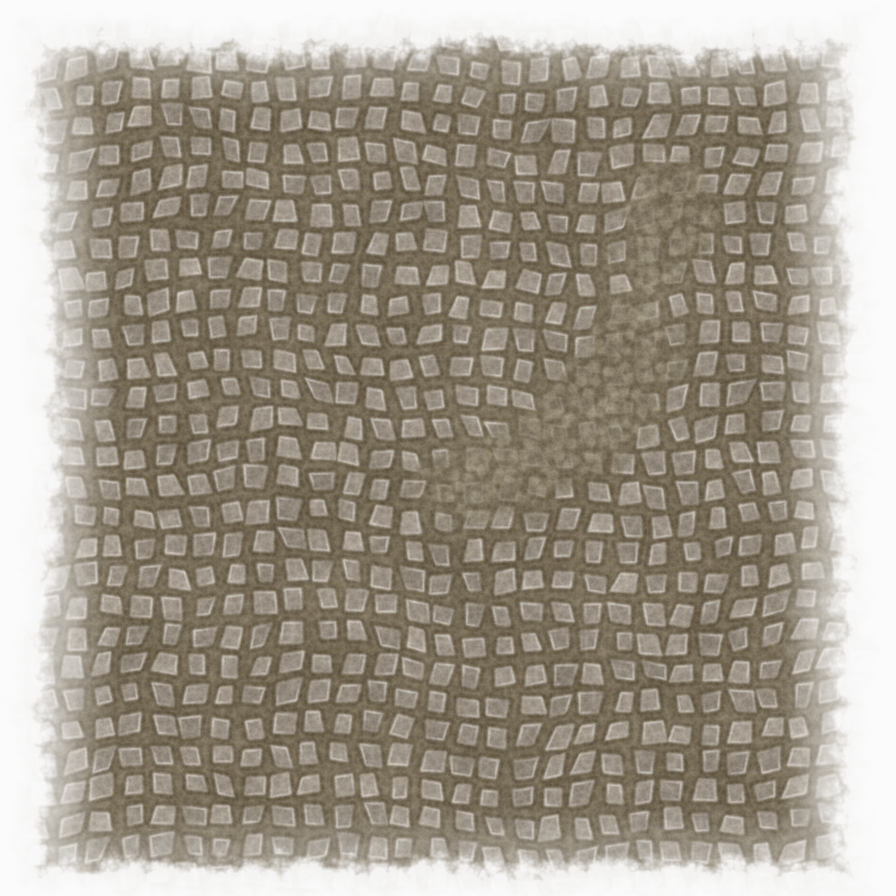
Give the GLSL for this texture, as a three.js fragment shader.

```glsl
// A worn patch of small square paving stones set in brown sand, fading into white paper.
// Each grid cell holds a jittered, skewed, rounded box with a pale rim and a dark joint;
// layered cellular noise adds grain, rubble in a worn track, and the ragged border.
varying vec2 vUv;

const float STONES_ACROSS = 29.6;
const float TAU = 6.2832;
const vec3 PAPER = vec3(0.985);
const vec3 SAND = vec3(0.49, 0.445, 0.365);
const vec3 JOINT_SHADOW = vec3(0.40, 0.36, 0.285);
const vec3 STONE = vec3(0.61, 0.575, 0.525);
const vec3 RIM = vec3(0.80, 0.775, 0.735);
const vec3 RUBBLE = vec3(0.68, 0.65, 0.56);

vec2 hash2(vec2 p) {
  vec2 k = vec2(dot(p, vec2(127.1, 311.7)), dot(p, vec2(269.5, 183.3)));
  return fract(sin(k) * 43758.55);
}

// Cellular noise: distance to the nearest scattered point
float cells(vec2 p) {
  vec2 id = floor(p);
  float nearest = 2.0;
  for (int y = -1; y <= 1; y++) {
    for (int x = -1; x <= 1; x++) {
      vec2 cell = id + vec2(float(x), float(y));
      nearest = min(nearest, length(cell + hash2(cell) - p));
    }
  }
  return nearest;
}

// Three octaves of cellular noise, centred near zero
float layeredCells(vec2 p) {
  float sum = 0.0;
  float weight = 0.5;
  for (int i = 0; i < 3; i++) {
    sum += weight * (cells(p) - 0.47);
    p = p * 2.13 + 7.7;
    weight *= 0.6;
  }
  return sum;
}

float roundedBox(vec2 p, vec2 halfSize, float radius) {
  vec2 a = abs(p) - halfSize + radius;
  return length(max(a, 0.0)) + min(max(a.x, a.y), 0.0) - radius;
}

float segmentDistance(vec2 p, vec2 a, vec2 b) {
  vec2 ab = b - a;
  return length(p - a - ab * clamp(dot(p - a, ab) / dot(ab, ab), 0.0, 1.0));
}

// Nearest stone: x = signed distance, y = rim light, z = random tone
vec3 nearestStone(vec2 p) {
  vec2 id = floor(p);
  vec3 best = vec3(9.0, 0.0, 0.0);
  for (int y = -1; y <= 1; y++) {
    for (int x = -1; x <= 1; x++) {
      vec2 cell = id + vec2(float(x), float(y));
      vec2 shift = hash2(cell) - 0.5;
      vec2 size = hash2(cell + 31.0);
      vec2 skew = hash2(cell + 67.0) - 0.5;
      vec2 tone = hash2(cell + 93.0);
      vec2 q = p - cell - 0.5 - shift * vec2(0.24, 0.18);
      q += vec2(skew.x, skew.y * 0.7) * 0.5 * q.yx;
      q.x *= 1.0 + (tone.y - 0.5) * 1.1 * q.y;
      float d = roundedBox(q, mix(vec2(0.26, 0.28), vec2(0.39, 0.40), size), 0.09);
      vec2 lit = vec2(cos(tone.x * TAU), sin(tone.x * TAU));
      float light = 0.55 + 0.45 * dot(q / (length(q) + 0.01), lit);
      if (d < best.x) best = vec3(d, light, tone.y);
    }
  }
  return best;
}

// Slow layered sines bend the rows and columns
vec2 bendRows(vec2 uv) {
  vec2 bend = sin(uv.yx * vec2(11.0, 9.0) + vec2(0.6, 2.1));
  bend += 0.6 * sin(uv.yx * vec2(27.0, 23.0) + uv * 8.0);
  return uv * STONES_ACROSS + 0.2 * bend;
}

// Inward distance to the border of the patch, made ragged by noise
float borderDistance(vec2 uv, float ragged) {
  vec2 low = uv - vec2(0.052, 0.030);
  vec2 high = vec2(0.942, 0.948) - uv;
  low.x += 0.008 * sin(uv.y * 9.0);
  high.y += 0.006 * sin(uv.x * 13.0 + 1.0);
  return min(min(low.x, low.y), min(high.x, high.y)) + ragged;
}

vec3 paving(vec2 uv, float cloud) {
  vec3 stone = nearestStone(bendRows(uv));
  float grain = layeredCells(uv * 110.0);

  // Worn track where the stones break into rubble
  float track = min(segmentDistance(uv, vec2(0.53, 0.47), vec2(0.70, 0.56)),
                    segmentDistance(uv, vec2(0.70, 0.56), vec2(0.74, 0.78)));
  float wear = 0.75 * smoothstep(0.065, 0.015, track + cloud * 0.14);

  float body = smoothstep(0.05, -0.06, stone.x) * (1.0 - wear);
  float rim = smoothstep(0.075, 0.0, abs(stone.x + 0.065)) * stone.y * (1.0 - wear);
  float shadow = smoothstep(0.11, 0.0, abs(stone.x - 0.075)) * (1.0 - wear);

  vec3 color = mix(SAND, JOINT_SHADOW, 0.6 * shadow);
  color = mix(color, STONE + (stone.z - 0.5) * 0.09, body);
  color = mix(color, RIM, 0.75 * rim);
  float pebble = smoothstep(0.55, 0.15, cells(uv * 62.0));
  color = mix(color, RUBBLE, 0.65 * wear * pebble);
  return color + grain * 0.20 + cloud * 0.10;
}

void main() {
  float cloud = layeredCells(vUv * 9.0);
  float ragged = 0.035 * layeredCells(vUv * 38.0) + 0.025 * cloud;
  float border = borderDistance(vUv, ragged);
  float sides = min(vUv.x - 0.05, 0.945 - vUv.x) + cloud * 0.04;

  // Pale wash near the border, stronger along the left and right sides
  float wash = 0.30 * smoothstep(0.075, 0.0, border);
  wash += 0.32 * smoothstep(0.09, 0.0, sides);
  float cover = smoothstep(-0.012, 0.016, border);
  float halo = 0.10 * smoothstep(-0.045, 0.0, border);

  vec3 color = mix(paving(vUv, cloud), PAPER, wash);
  gl_FragColor = vec4(mix(PAPER, color, max(cover, halo)), 1.0);
}
```
